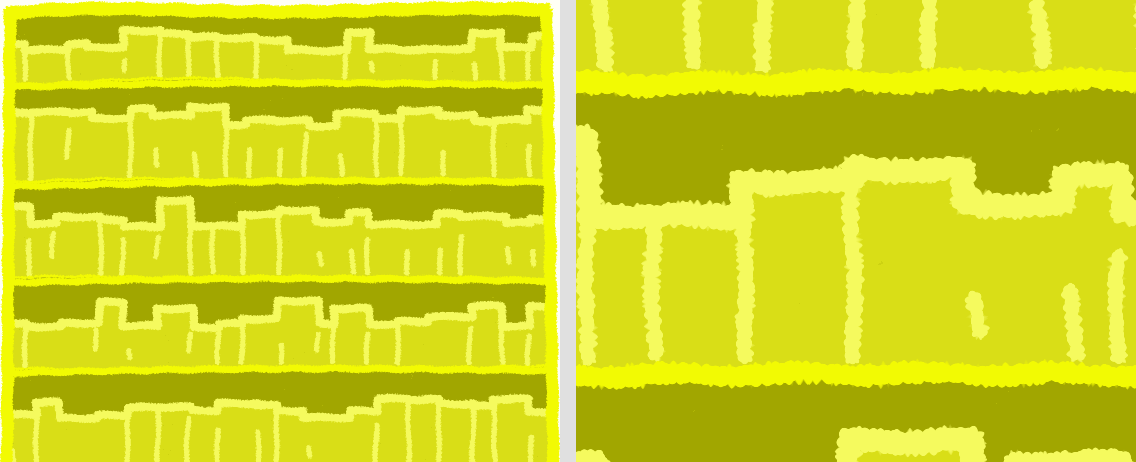
Left, the full canvas; right, a detail of the centre.
This pattern is drawn by a WebGL 2 fragment shader. Its source:

```glsl
#version 300 es
precision highp float;
// Draws five crayon shelves of stepped book rows in yellow and olive, inside a hand-drawn frame.
uniform vec2 u_resolution;
out vec4 outColor;

// Shelf heights measured down from the top, in canvas widths
const float SHELF[6] = float[6](0.0215, 0.1515, 0.327, 0.501, 0.662, 0.842);

float hash(vec2 v) {
  return fract(sin(dot(v, vec2(127.1, 311.7))) * 43758.5);
}

// Cellular noise: distance to the nearest jittered point
float cellular(vec2 p) {
  vec2 cell = floor(p);
  float nearest = 2.0;
  for (int j = -1; j <= 1; j++)
    for (int i = -1; i <= 1; i++) {
      vec2 c = cell + vec2(i, j);
      vec2 point = c + vec2(hash(c), hash(c + 57.3));
      nearest = min(nearest, distance(p, point));
    }
  return nearest;
}

float segment(vec2 p, vec2 a, vec2 b) {
  vec2 ab = b - a;
  float t = clamp(dot(p - a, ab) / max(dot(ab, ab), 1e-8), 0.0, 1.0);
  return length(p - a - ab * t);
}

float shelfY(int i, float x) {
  if (i == 0) return 0.018 + 0.003 * cos((x - 0.5) * 9.4) + 0.008 * exp(-15.0 * x);
  return SHELF[i] - 0.006 * sin(3.14 * x + 0.25 * sin(float(i) * 2.3)) + 0.005 * (1.0 - x);
}

// Left edge of book i, and the height of its top
float bookEdge(float i, float row) {
  return (i + 0.55 * (hash(vec2(i, row + 11.0)) - 0.5)) / 18.0;
}

float bookTop(float i, float row) {
  float drop = 0.022 + 0.055 * sqrt(hash(vec2(i + 3.0, row * 7.0 + 2.0)));
  return SHELF[int(row)] + drop + 0.005 * (row - 1.5);
}

void main() {
  vec2 p = vec2(gl_FragCoord.x, u_resolution.y - gl_FragCoord.y) / u_resolution.x;
  float aa = 0.8 / u_resolution.x;
  float grain = cellular(p * 250.0) - 0.45;
  float rough = 0.0034 * grain;

  // Hand wobble
  vec2 q = p + 0.0012 * vec2(sin(p.y * 71.0 + 2.0 * sin(p.x * 23.0)),
                             sin(p.x * 83.0 + 2.0 * sin(p.y * 31.0)));

  int rowIndex = 0;
  for (int i = 1; i < 5; i++)
    if (p.y > shelfY(i, p.x)) rowIndex = i;
  float row = float(rowIndex);
  float bottom = shelfY(rowIndex + 1, p.x) - 0.012;

  // Stepped skyline and spine strokes
  float skyline = 1.0, spine = 1.0, top = 0.0;
  for (int k = -1; k <= 2; k++) {
    float i = floor(q.x * 18.0) + float(k);
    float a = bookEdge(i, row), b = bookEdge(i + 1.0, row);
    float h = bookTop(i, row), before = bookTop(i - 1.0, row);
    skyline = min(skyline, segment(q, vec2(a, h), vec2(b, h)));
    skyline = min(skyline, segment(q, vec2(a, before), vec2(a, h)));
    if (q.x >= a && q.x < b) top = h;

    float kind = hash(vec2(i + 31.0, row + 5.0));
    float r = hash(vec2(i + 17.0, row + 43.0));
    float from = max(h, before), to = bottom;
    if (kind > 0.4) {
      from = mix(from, to, 0.15 + 0.55 * r);
      a += 0.016 * (r - 0.4);
    }
    if (kind > 0.72) to = mix(from, to, 0.55);
    if (kind < 0.88)
      spine = min(spine, segment(q, vec2(a, from), vec2(a + 0.006 * (r - 0.5), to)));
  }

  vec3 olive = vec3(0.63, 0.65, 0.0);
  vec3 book = vec3(0.85, 0.87, 0.09);
  vec3 chalk = vec3(0.96, 0.98, 0.37);
  vec3 lemon = vec3(0.95, 0.98, 0.01);
  vec3 paper = vec3(1.0, 1.0, 0.96);

  vec3 color = mix(olive, book, smoothstep(-aa, aa, q.y - top));
  // Faint wear on the book fronts
  float wear = sin(p.x * 47.0 + 3.0 * sin(p.y * 29.0)) * sin(p.y * 61.0 + p.x * 19.0);
  color = mix(color, vec3(0.76, 0.78, 0.05), 0.5 * step(0.85, wear) * step(0.42, grain));
  color = mix(color, chalk, smoothstep(aa, -aa, spine - 0.0046 + rough));
  color = mix(color, chalk, smoothstep(aa, -aa, skyline - 0.0072 + rough));

  // Shelf strokes, with a thin second pass that leaves an olive gap
  for (int i = 1; i < 6; i++) {
    float y = shelfY(i, p.x);
    float lift = 0.0095 * max(0.0, sin(p.x * 5.5 - 0.8 + float(i) * 0.7));
    float second = abs(q.y - y + lift) - 0.0024;
    float main = abs(q.y - y) - 0.0062;
    float gap = max(y - lift - q.y, q.y - y);
    color = mix(color, vec3(0.76, 0.78, 0.05), smoothstep(aa, -aa, gap));
    color = mix(color, lemon, smoothstep(aa, -aa, min(main, second) + rough));
  }

  // Paper outside, then the frame
  float slope = p.y / 0.83;
  float left = mix(0.018, 0.0125, slope), right = mix(0.976, 0.988, slope);
  float lid = shelfY(0, p.x);
  float outside = max(max(left - q.x, q.x - right), lid - q.y);
  color = mix(color, paper, smoothstep(-aa, aa, outside));
  float sides = max(min(abs(q.x - left), abs(q.x - right)) - 0.0107, 0.017 - q.y);
  float bar = max(abs(q.y - lid) - 0.0118, max(left - 0.006 - q.x, q.x - right - 0.006));
  color = mix(color, lemon, smoothstep(aa, -aa, min(sides, bar) + rough));

  outColor = vec4(color, 1.0);
}
```
